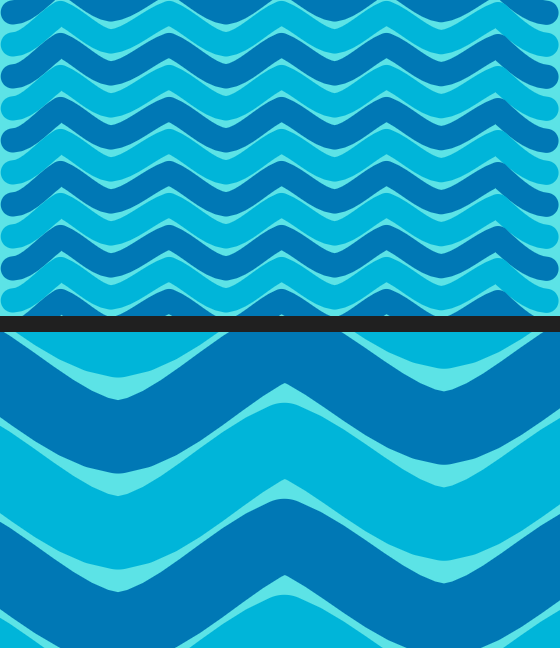
Top: the whole. Bottom: its middle third, enlarged.
Write a Shadertoy shader that draws this pattern.

```glsl
const vec2 CANVAS = vec2(768.0, 432.0);   // design units
const vec3 WATER = vec3(0.36, 0.89, 0.90);
const vec3 DARK_WAVE = vec3(0.00, 0.47, 0.71);
const vec3 LIGHT_WAVE = vec3(0.00, 0.71, 0.85);
const int BANDS = 11;
const float BAND_STEP = 43.75;
const float TOP_BAND = 415.0;
const float RADIUS = 16.5;                // half the stroke width
const float CREST = 43.0;
const int STEPS = 8;                      // chords per span
const int SPANS = 10;

// End slopes of a span, trough then crest, relative to its mean slope
const vec2 EASE = vec2(0.2, 0.7);
const vec2 EASE_FIRST = vec2(0.0, 0.9);
const vec2 EASE_LAST = vec2(0.1, 1.5);

// Alternating troughs and crests along one wave
const vec2 KNOTS[SPANS + 1] = vec2[](
    vec2(17.5, 0.0), vec2(83.0, CREST), vec2(152.0, 4.0), vec2(232.0, CREST),
    vec2(310.0, 0.0), vec2(386.0, CREST), vec2(459.0, 4.0), vec2(530.0, CREST),
    vec2(605.0, 3.0), vec2(683.0, CREST - 1.5), vec2(749.5, -0.5));

float segmentDistance(vec2 p, vec2 a, vec2 b) {
    vec2 ab = b - a;
    float t = clamp(dot(p - a, ab) / dot(ab, ab), 0.0, 1.0);
    return length(p - a - ab * t);
}

// Cubic rise from 0 to 1 with the given end slopes
float rise(float t, vec2 slope) {
    float square = 3.0 - 2.0 * slope.x - slope.y;
    float cube = slope.x + slope.y - 2.0;
    return t * (slope.x + t * (square + t * cube));
}

vec2 spanPoint(vec2 trough, vec2 crest, vec2 slope, float t) {
    return mix(trough, crest, vec2(t, rise(t, slope)));
}

// Distance to the round-capped stroke of one wave
float waveDistance(vec2 p) {
    float nearest = 1e4;
    for (int i = 0; i < SPANS; i++) {
        if (p.x < KNOTS[i].x - 20.0 || p.x > KNOTS[i + 1].x + 20.0) continue;
        bool rising = i % 2 == 0;
        vec2 trough = rising ? KNOTS[i] : KNOTS[i + 1];
        vec2 crest = rising ? KNOTS[i + 1] : KNOTS[i];
        vec2 slope = i == 0 ? EASE_FIRST : (i == SPANS - 1 ? EASE_LAST : EASE);
        vec2 a = trough;
        for (int j = 1; j <= STEPS; j++) {
            vec2 b = spanPoint(trough, crest, slope, float(j) / float(STEPS));
            nearest = min(nearest, segmentDistance(p, a, b));
            a = b;
        }
    }
    return nearest - RADIUS;
}

void mainImage(out vec4 fragColor, in vec2 fragCoord) {
    vec2 p = fragCoord / iResolution.xy * CANVAS;
    float pixel = CANVAS.y / iResolution.y;
    vec3 color = WATER;

    // Stack the bands from top to bottom, alternating colours
    for (int k = 0; k < BANDS; k++) {
        vec2 local = p - vec2(0.0, TOP_BAND - BAND_STEP * float(k));
        if (local.y < -RADIUS - 4.0 || local.y > CREST + RADIUS + 4.0) continue;
        float cover = clamp(0.5 - waveDistance(local) / pixel, 0.0, 1.0);
        color = mix(color, k % 2 == 0 ? DARK_WAVE : LIGHT_WAVE, cover);
    }
    fragColor = vec4(color, 1.0);
}
```
